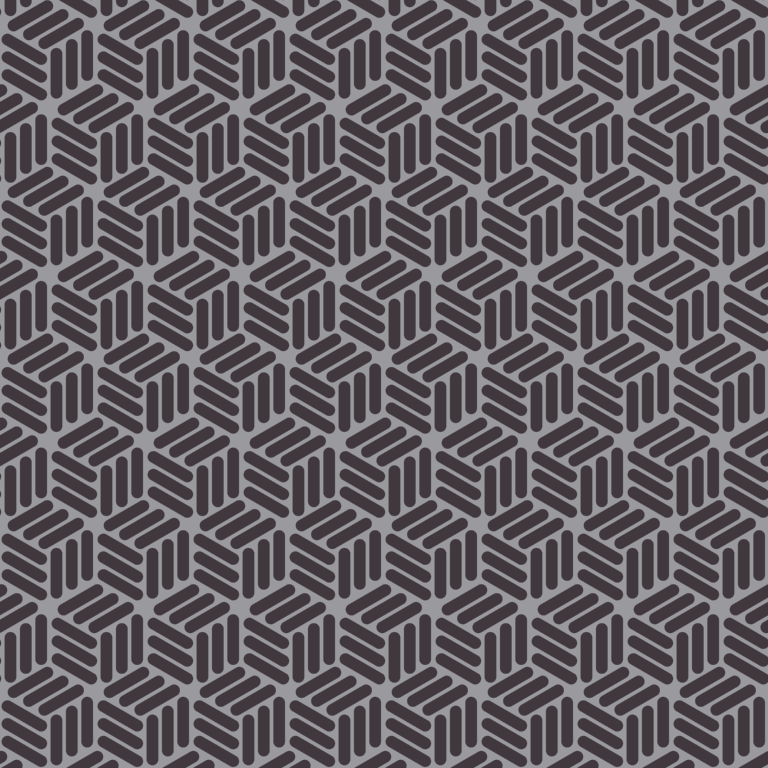
Write a Shadertoy shader that draws this pattern.

```glsl
#define CUBES_ACROSS 8.0
#define PERIOD vec2(1.0, 1.736)
#define ORIGIN vec2(0.493, 3.986)
#define ROW_SHIFT vec2(-0.479, 0.860)
#define FACE_CENTER vec2(0.255, -0.129)
#define BAR_STEP vec2(0.160, 0.0925)
#define BAR_HALF_LENGTH 0.203
#define BAR_RADIUS 0.061
#define EDGE_PIXELS 1.25
#define BAR_COLOR vec3(0.25, 0.22, 0.24)
#define GROUND_COLOR vec3(0.60, 0.60, 0.62)

// Upright bar with round ends
float barDistance(vec2 p) {
    p.y -= clamp(p.y, -BAR_HALF_LENGTH, BAR_HALF_LENGTH);
    return length(p) - BAR_RADIUS;
}

// Three faces of three bars, each face a third of a turn from the last
float cubeDistance(vec2 p) {
    const mat2 thirdTurn = mat2(-0.5, 0.866025, -0.866025, -0.5);
    float d = 1e3;
    for (int face = 0; face < 3; face++) {
        for (int bar = -1; bar <= 1; bar++) {
            d = min(d, barDistance(p - FACE_CENTER - float(bar) * BAR_STEP));
        }
        p = thirdTurn * p;
    }
    return d;
}

// Offset from the nearest cube of a rectangular grid
vec2 repeatCentered(vec2 p) {
    return p - PERIOD * floor(p / PERIOD + 0.5);
}

void mainImage(out vec4 fragColor, in vec2 fragCoord) {
    float unitsPerPixel = CUBES_ACROSS / iResolution.y;
    vec2 p = fragCoord * unitsPerPixel - ORIGIN;

    // Two interleaved grids form the staggered rows
    float d = min(cubeDistance(repeatCentered(p)),
                  cubeDistance(repeatCentered(p - ROW_SHIFT)));

    float coverage = clamp(0.5 - d / (EDGE_PIXELS * unitsPerPixel), 0.0, 1.0);
    fragColor = vec4(mix(GROUND_COLOR, BAR_COLOR, coverage), 1.0);
}
```
